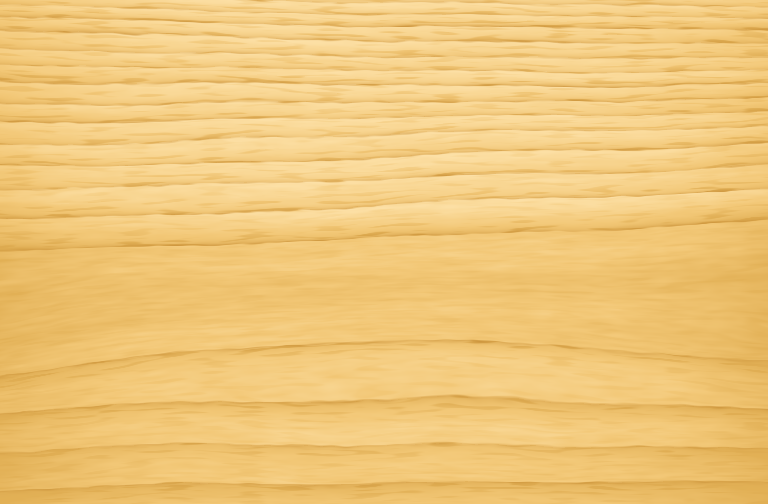
Write a WebGL 2 fragment shader that draws this texture.

```glsl
#version 300 es
precision highp float;
// Pale, varnished plank with flat-sawn grain running left to right.
// Growth rings are level sets of a warped distance from a plain heart band;
// stretched gradient noise breaks them into short fibres and shifts the tone.

uniform vec2 u_resolution;
out vec4 fragColor;

const vec3 HONEY = vec3(0.885, 0.69, 0.335);
const vec3 STRAW = vec3(0.950, 0.782, 0.465);
const vec3 CREAM = vec3(0.990, 0.878, 0.650);
const vec3 LATEWOOD = vec3(0.76, 0.53, 0.19);
const float HEART_HEIGHT = 0.40;

vec2 hash22(vec2 cell) {
  vec3 q = fract(cell.xyx * vec3(0.1031, 0.1030, 0.0973));
  q += dot(q, q.yzx + 33.33);
  return fract((q.xx + q.yz) * q.zy);
}

float cornerSlope(vec2 cell, vec2 offset) {
  float angle = 6.28318 * hash22(cell).x;
  return dot(vec2(cos(angle), sin(angle)), offset);
}

// Gradient noise, roughly -0.7 to 0.7
float gradientNoise(vec2 p) {
  vec2 cell = floor(p), f = p - cell;
  vec2 w = f * f * f * (f * (f * 6.0 - 15.0) + 10.0);
  float low = mix(cornerSlope(cell, f),
                  cornerSlope(cell + vec2(1, 0), f - vec2(1, 0)), w.x);
  float high = mix(cornerSlope(cell + vec2(0, 1), f - vec2(0, 1)),
                   cornerSlope(cell + vec2(1, 1), f - vec2(1, 1)), w.x);
  return mix(low, high, w.y);
}

// Octaves of noise stretched along the grain
float fibres(vec2 p, vec2 frequency) {
  float sum = 0.0, amplitude = 1.0;
  for (int i = 0; i < 3; i++) {
    sum += amplitude * gradientNoise(p * frequency + 17.3 * float(i));
    frequency *= vec2(2.3, 1.6);
    amplitude *= 0.95;
  }
  return sum;
}

// Height above the heart after bending the grain: tilt above, arch below
float grainHeight(vec2 p, float across) {
  float h = p.y - HEART_HEIGHT;
  float tilt = 0.055 * (across - 0.45) * (1.0 - smoothstep(0.2, 0.62, h) * 1.6);
  float arch = 0.05 - 0.2 * (across - 0.6) * (across - 0.6);
  arch *= 1.0 - 0.85 * smoothstep(0.09, 0.28, -h);
  h -= mix(arch - 0.03, tilt, smoothstep(-0.08, 0.1, h));
  h += 0.016 * gradientNoise(p * vec2(2.3, 3.0) + 4.7);
  h += 0.010 * gradientNoise(p * vec2(0.7, 15.0) + 21.4);
  return h + 0.003 * gradientNoise(p * vec2(7.0, 18.0) + 9.1);
}

// x: thin latewood line, y: soft fade behind it, z: position within the ring
vec3 growthRing(vec2 p, float height, float pixel) {
  bool above = height > 0.0;
  float power = above ? 1.725 : 1.15;
  float scale = above ? 33.8 : 14.0;
  float d = max(abs(height), 0.001);
  float phase = scale * pow(d, power);
  float density = scale * power * pow(d, power - 1.0);
  float ring = floor(phase), f = phase - ring;
  float behind = f / density, ahead = (1.0 - f) / density;
  float started = step(0.5, ring);
  float front = 1.0 - smoothstep(0.0, 0.001 + pixel, ahead);
  float line = max(started * exp(-behind / 0.0032), front);
  float fade = max(started * exp(-behind / 0.017), front);
  // Each ring has its own strength, which drifts along its length
  float lineId = ring + step(0.5, f) + (above ? 0.0 : 40.0);
  float strength = 0.6 + 0.45 * hash22(vec2(lineId, 3.0)).x;
  strength += 0.45 * gradientNoise(vec2(p.x * 4.0, lineId * 7.31));
  return vec3(line * strength, fade * strength, f * started);
}

// Broad light: creamy toward the upper middle, honey at the sides
float boardTone(vec2 uv) {
  float side = abs(uv.x - 0.5) * 2.0;
  float tone = 0.57 + 0.25 * smoothstep(0.47, 0.66, uv.y);
  tone -= 0.10 * (1.0 - smoothstep(0.0, 0.14, abs(uv.y - 0.42)));
  tone -= 0.44 * pow(side, 3.5) * (1.0 - 0.4 * uv.y);
  return tone - 0.16 * smoothstep(0.2, 0.0, uv.y);
}

void main() {
  vec2 uv = gl_FragCoord.xy / u_resolution;
  vec2 p = gl_FragCoord.xy / u_resolution.y;
  float height = grainHeight(p, uv.x);

  // Fibres follow the bent grain and fray the ring boundaries
  vec2 grain = vec2(p.x, height + 2.0);
  float fine = fibres(grain, vec2(4.0, 62.0));
  float streak = gradientNoise(grain * vec2(0.9, 19.0) + 31.0);
  float fray = gradientNoise(grain * vec2(24.0, 130.0) + 53.0);
  float dashes = smoothstep(0.08, 0.36, gradientNoise(grain * vec2(13.0, 150.0)));
  vec3 ring = growthRing(p, height + 0.003 * fray, 1.0 / u_resolution.y);

  float tone = boardTone(uv) + 0.12 * fine + 0.15 * streak;
  tone += 0.16 * ring.z - 0.27 * ring.y * (1.0 + 0.8 * fine);
  tone -= dashes * (0.08 + 0.36 * ring.y);

  vec3 color = mix(HONEY, STRAW, clamp(tone * 2.0, 0.0, 1.0));
  color = mix(color, CREAM, clamp(tone * 2.0 - 1.0, 0.0, 1.0));
  float broken = 0.75 + 0.35 * fine + 0.6 * fray;
  float stain = ring.x * 0.44 * max(broken, 0.15) + 0.16 * dashes * ring.y;
  color = mix(color, LATEWOOD, clamp(stain, 0.0, 0.65));
  fragColor = vec4(color, 1.0);
}
```
